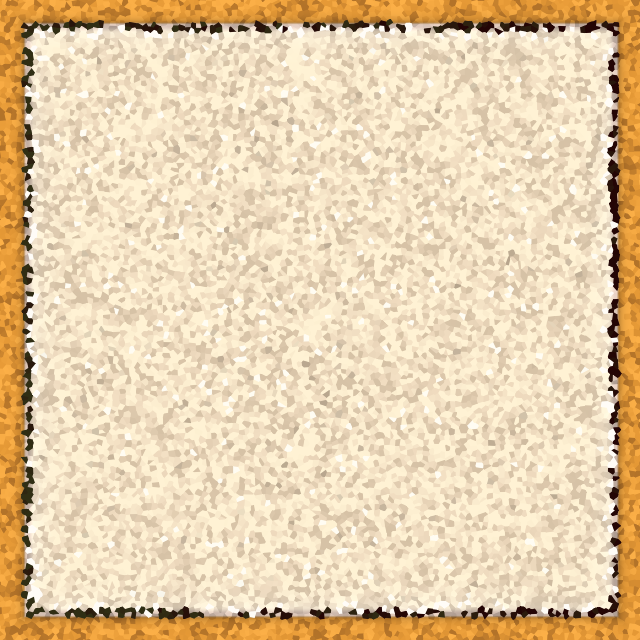
A Shadertoy shader for this texture:

```glsl
vec2 hash2(vec2 p) {
    vec3 q = fract(p.xyx * vec3(0.1031, 0.1030, 0.0973));
    q += dot(q, q.yzx + 33.33);
    return fract((q.xx + q.yz) * q.zy);
}

float gradientNoise(vec2 p) {
    vec2 i = floor(p), f = fract(p);
    vec2 u = f * f * f * (f * (f * 6.0 - 15.0) + 10.0);
    vec2 k = vec2(0.0, 1.0);
    float a = dot(hash2(i) * 2.0 - 1.0, f);
    float b = dot(hash2(i + k.yx) * 2.0 - 1.0, f - k.yx);
    float c = dot(hash2(i + k.xy) * 2.0 - 1.0, f - k.xy);
    float d = dot(hash2(i + k.yy) * 2.0 - 1.0, f - k.yy);
    return mix(mix(a, b, u.x), mix(c, d, u.x), u.y);
}

// Signed distance to the square seam between panel and frame
float seamDistance(vec2 p) {
    vec2 q = abs(p - vec2(0.502, 0.5));
    return max(q.x, q.y) - 0.458;
}

// Colour of one chip; the soft shading follows the pixel position
vec3 chipColor(vec2 site, vec2 id, vec2 uv) {
    vec2 rnd = hash2(id + 171.0);
    float mottle = gradientNoise(site * 38.0) + 0.5 * gradientNoise(site * 9.0);
    float tone = rnd.x + 0.28 * mottle;
    float siteDist = seamDistance(site);
    float dist = seamDistance(uv);

    // Cream panel with a few grey and white chips
    vec3 panel = mix(vec3(0.84, 0.76, 0.65), vec3(0.94, 0.86, 0.75), smoothstep(0.05, 0.4, tone));
    panel = mix(panel, vec3(1.0, 0.95, 0.83), smoothstep(0.32, 0.8, tone));
    panel *= mix(1.0, 0.8, smoothstep(0.91, 1.0, rnd.y) * step(rnd.x, 0.6));
    panel = mix(panel, vec3(1.0, 0.99, 0.95), step(0.975, rnd.y));

    // Pale, higher contrast rim inside the seam
    float rim = exp(-abs(dist) * 55.0);
    panel = mix(panel, vec3(0.79, 0.76, 0.71) + 0.27 * tone, 0.65 * rim);

    // Amber frame
    vec3 frame = mix(vec3(0.70, 0.45, 0.16), vec3(0.90, 0.60, 0.21), smoothstep(0.0, 0.45, tone));
    frame = mix(frame, vec3(0.99, 0.69, 0.28), smoothstep(0.4, 1.0, tone));
    frame *= 1.0 - 0.35 * exp(-abs(dist - 0.005) * 170.0);

    // Mauve shadow under the seam
    vec3 shadow = vec3(0.77, 0.68, 0.64) * (0.82 + 0.35 * tone);
    panel = mix(panel, shadow, 0.8 * smoothstep(-0.009, 0.001, dist));
    vec3 col = mix(panel, frame, smoothstep(0.003, 0.008, dist));

    // Broken line of dark and white chips
    float reach = 0.0055 + 0.0015 * gradientNoise(site * 24.0);
    float onSeam = step(abs(siteDist), reach);
    vec3 dark = mix(vec3(0.19, 0.18, 0.08), vec3(0.14, 0.02, 0.02), smoothstep(0.0, 1.0, site.x + rnd.x - 0.5));
    col = mix(col, dark, onSeam * step(rnd.y, 0.66));
    float sparkle = step(abs(siteDist + 0.008), 0.009) * step(0.84, rnd.y);
    return mix(col, vec3(1.0, 0.99, 0.97), sparkle);
}

void mainImage(out vec4 fragColor, in vec2 fragCoord) {
    vec2 uv = fragCoord / iResolution.xy;
    const float cells = 118.0;
    vec2 p = uv * cells;
    vec2 base = floor(p);

    // Two nearest chip sites
    float d1 = 1e3, d2 = 1e3;
    vec2 id1 = base, id2 = base, site1 = p, site2 = p;
    for (int y = -2; y <= 2; y++) {
        for (int x = -2; x <= 2; x++) {
            vec2 id = base + vec2(x, y);
            vec2 site = id + 0.5 + 0.92 * (hash2(id + 37.0) - 0.5);
            vec2 r = site - p;
            float d = dot(r, r);
            if (d < d1) {
                d2 = d1; id2 = id1; site2 = site1;
                d1 = d; id1 = id; site1 = site;
            } else if (d < d2) {
                d2 = d; id2 = id; site2 = site;
            }
        }
    }

    // Blend across the shared edge over one pixel
    float edge = (d2 - d1) / (2.0 * max(length(site2 - site1), 1e-4));
    float pixel = cells / min(iResolution.x, iResolution.y);
    float cover = smoothstep(-0.6 * pixel, 0.6 * pixel, edge);
    vec3 nearest = chipColor(site1 / cells, id1, uv);
    vec3 second = chipColor(site2 / cells, id2, uv);
    fragColor = vec4(mix(second, nearest, cover), 1.0);
}
```
